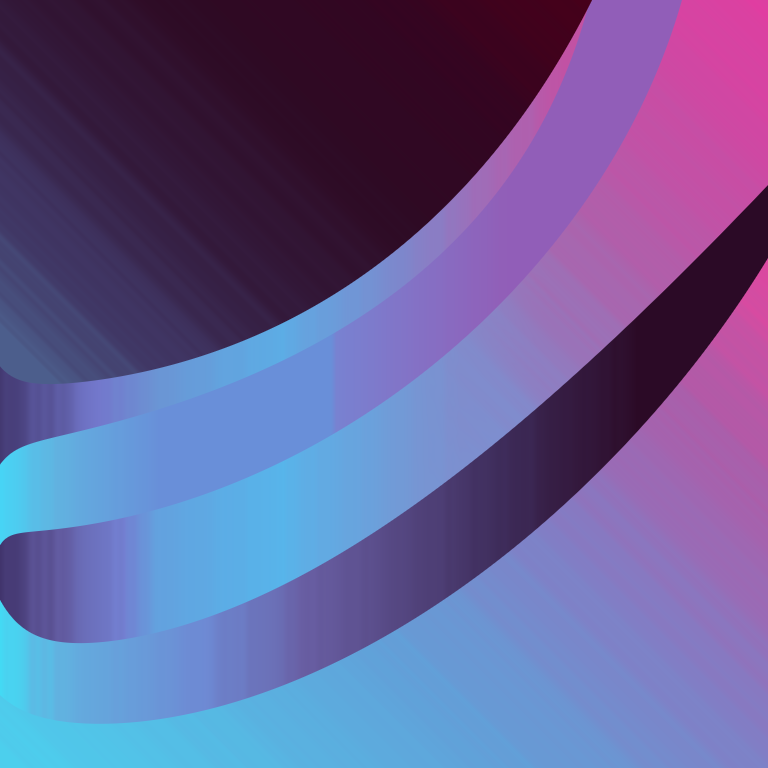
This background is drawn by a WebGL 2 fragment shader. Its source:

```glsl
#version 300 es
precision highp float;
// Folded ribbon sweeping up to the right over a streaked diagonal gradient.
uniform vec2 u_resolution;
out vec4 fragColor;

const int STOPS = 6;

float hash(float n) {
    n = fract(n * 0.1031);
    n *= n + 33.33;
    n *= n + n;
    return fract(n);
}

float noise(float x) {
    float cell = floor(x);
    return mix(hash(cell), hash(cell + 1.0), smoothstep(0.0, 1.0, x - cell));
}

// Uneven offset that breaks a smooth gradient into fine streaks
float streaks(float x, float amount) {
    return amount * (0.6 * noise(x * 45.0 + 7.0) + 0.4 * noise(x * 120.0) - 0.5);
}

// Colour ramp: rgb is the colour, w its place along the ramp
vec3 ramp(float x, vec4 stops[STOPS]) {
    vec3 color = stops[0].rgb;
    for (int i = 1; i < STOPS; i++) {
        float start = stops[i - 1].w;
        color = mix(color, stops[i].rgb, clamp((x - start) / (stops[i].w - start), 0.0, 1.0));
    }
    return color;
}

vec2 bezier(float t, vec2 a, vec2 b, vec2 c, vec2 d) {
    float s = 1.0 - t;
    return s * s * s * a + 3.0 * s * s * t * b + 3.0 * s * t * t * c + t * t * t * d;
}

// Coverage above a cubic edge whose left end curls by hook.x over length hook.y
float above(vec2 p, vec2 a, vec2 b, vec2 c, vec2 d, vec2 hook) {
    float low = 0.0, high = 1.0;
    for (int i = 0; i < 18; i++) {
        float mid = 0.5 * (low + high);
        if (bezier(mid, a, b, c, d).x < p.x) low = mid; else high = mid;
    }
    float t = 0.5 * (low + high), s = 1.0 - t;
    vec2 tangent = s * s * (b - a) + 2.0 * s * t * (c - b) + t * t * (d - c);
    float slope = tangent.y / tangent.x;
    vec2 point = bezier(t, a, b, c, d);
    float curl = hook.x * exp(-p.x / hook.y);
    float edge = point.y + slope * (p.x - point.x) + curl;
    float distanceToEdge = (p.y - edge) / length(vec2(1.0, slope - curl / hook.y));
    return clamp(distanceToEdge * u_resolution.y + 0.5, 0.0, 1.0);
}

void main() {
    vec2 p = gl_FragCoord.xy / u_resolution;
    float diagonal = p.x + p.y;
    float across = p.x + streaks(p.x, 0.035);
    float slanted = diagonal + streaks(diagonal, 0.09);

    // Open field at the lower right
    vec3 color = ramp(slanted, vec4[STOPS](
        vec4(0.30, 0.81, 0.93, 0.02), vec4(0.38, 0.63, 0.85, 0.65),
        vec4(0.51, 0.49, 0.77, 1.03), vec4(0.68, 0.36, 0.66, 1.38),
        vec4(0.85, 0.29, 0.63, 1.62), vec4(0.88, 0.24, 0.62, 2.0)));

    // Lowest fold, fading into shadow
    vec3 shadowFold = ramp(across, vec4[STOPS](
        vec4(0.26, 0.86, 0.96, 0.0), vec4(0.38, 0.70, 0.88, 0.07),
        vec4(0.43, 0.54, 0.83, 0.26), vec4(0.41, 0.37, 0.64, 0.40),
        vec4(0.24, 0.17, 0.35, 0.66), vec4(0.17, 0.04, 0.15, 0.82)));
    color = mix(color, shadowFold, above(p, vec2(0.0, 0.073), vec2(0.326, -0.016),
        vec2(0.766, 0.280), vec2(1.0, 0.664), vec2(0.022, 0.033)));

    // Wide fold: upright streaks turning into the slanted pink glow
    vec3 wideFold = ramp(across, vec4[STOPS](
        vec4(0.25, 0.20, 0.42, 0.0), vec4(0.38, 0.35, 0.62, 0.07),
        vec4(0.45, 0.50, 0.82, 0.16), vec4(0.39, 0.63, 0.87, 0.20),
        vec4(0.34, 0.71, 0.92, 0.36), vec4(0.50, 0.55, 0.80, 0.60)));
    vec3 pinkGlow = ramp(slanted, vec4[STOPS](
        vec4(0.45, 0.60, 0.85, 0.93), vec4(0.52, 0.53, 0.79, 1.16),
        vec4(0.59, 0.46, 0.73, 1.29), vec4(0.68, 0.38, 0.67, 1.46),
        vec4(0.80, 0.29, 0.64, 1.77), vec4(0.88, 0.24, 0.63, 2.0)));
    wideFold = mix(wideFold, pinkGlow, smoothstep(0.52, 0.72, p.x));
    color = mix(color, wideFold, above(p, vec2(0.0, 0.163), vec2(0.299, 0.125),
        vec2(0.609, 0.349), vec2(1.0, 0.759), vec2(0.056, 0.033)));

    // Middle fold with a flat blue panel and a violet end
    vec3 middleFold = ramp(p.x + streaks(p.x, 0.015), vec4[STOPS](
        vec4(0.28, 0.83, 0.96, 0.005), vec4(0.38, 0.70, 0.88, 0.07),
        vec4(0.41, 0.56, 0.85, 0.21), vec4(0.41, 0.56, 0.85, 0.43),
        vec4(0.47, 0.51, 0.82, 0.437), vec4(0.57, 0.37, 0.72, 0.66)));
    color = mix(color, middleFold, above(p, vec2(0.0, 0.306), vec2(0.391, 0.314),
        vec2(0.781, 0.622), vec2(0.888, 1.0), vec2(-0.016, 0.010)));

    // Thin upper fold
    vec3 thinFold = ramp(across, vec4[STOPS](
        vec4(0.26, 0.22, 0.44, 0.0), vec4(0.45, 0.47, 0.80, 0.13),
        vec4(0.42, 0.58, 0.83, 0.20), vec4(0.36, 0.68, 0.90, 0.36),
        vec4(0.49, 0.53, 0.80, 0.52), vec4(0.76, 0.32, 0.64, 0.74)));
    color = mix(color, thinFold, above(p, vec2(0.0, 0.417), vec2(0.391, 0.487),
        vec2(0.680, 0.659), vec2(0.768, 1.0), vec2(-0.022, 0.018)));

    // Dark field at the upper left
    vec3 darkField = ramp(slanted, vec4[STOPS](
        vec4(0.30, 0.37, 0.55, 0.56), vec4(0.25, 0.21, 0.39, 0.74),
        vec4(0.20, 0.10, 0.23, 0.98), vec4(0.18, 0.04, 0.14, 1.25),
        vec4(0.20, 0.02, 0.13, 1.48), vec4(0.28, 0.0, 0.10, 1.77)));
    color = mix(color, darkField, above(p, vec2(0.0, 0.496), vec2(0.339, 0.496),
        vec2(0.611, 0.680), vec2(0.771, 1.0), vec2(0.027, 0.023)));

    fragColor = vec4(color, 1.0);
}
```
